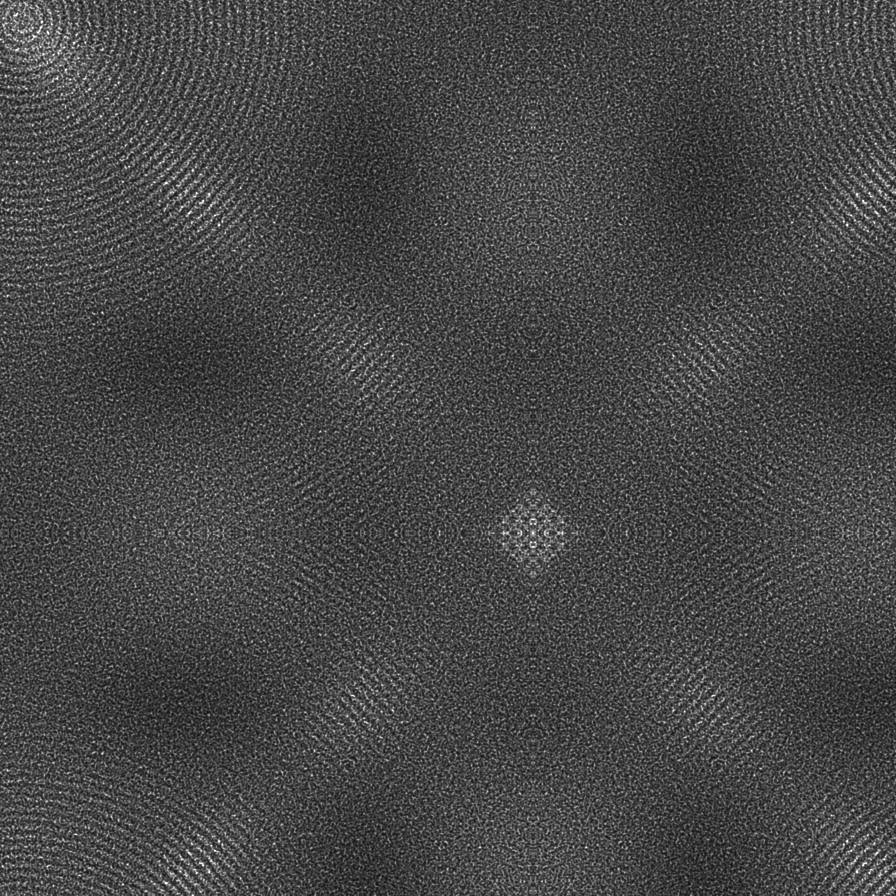
Write a WebGL 2 fragment shader that draws this pattern.

```glsl
#version 300 es
precision highp float;
// Grainy grey interference field, mirrored about an off-centre cross.
// Fine gradient noise is modulated by soft light and dark lobes, while
// concentric ripples from a far corner cross into a lattice at the middle.

uniform vec2 u_resolution;
out vec4 fragColor;

float hash(vec2 p) {
    vec3 a = fract(vec3(p.xyx) * 0.1031);
    a += dot(a, a.yzx + 33.33);
    return fract((a.x + a.y) * a.z);
}

// Dot product of a random unit gradient with the offset from its corner
float cornerSlope(vec2 cell, vec2 offset) {
    float angle = 6.2832 * hash(cell);
    return dot(vec2(cos(angle), sin(angle)), offset);
}

float gradientNoise(vec2 p) {
    vec2 i = floor(p), f = p - i;
    vec2 w = f * f * f * (f * (f * 6.0 - 15.0) + 10.0);
    float low = mix(cornerSlope(i, f),
                    cornerSlope(i + vec2(1, 0), f - vec2(1, 0)), w.x);
    float high = mix(cornerSlope(i + vec2(0, 1), f - vec2(0, 1)),
                     cornerSlope(i + vec2(1, 1), f - vec2(1, 1)), w.x);
    return mix(low, high, w.y);
}

mat2 rotation(float a) {
    return mat2(cos(a), sin(a), -sin(a), cos(a));
}

// Gaussian spot with separate widths along each axis
float lobe(vec2 p, vec2 centre, vec2 width) {
    vec2 d = (p - centre) / width;
    return exp(-dot(d, d));
}

void main() {
    vec2 uv = gl_FragCoord.xy / u_resolution;

    // Fold into one quadrant, then into one octant for the soft lobes
    vec2 quad = abs(uv - vec2(0.595, 0.405));
    vec2 oct = vec2(max(quad.x, quad.y), min(quad.x, quad.y));
    vec2 diag = vec2(oct.x + oct.y, oct.x - oct.y) * 0.7071;

    // Bright bars strung along the diagonals, and the central diamond
    float innerBar = lobe(diag, vec2(0.275, 0.0), vec2(0.075, 0.045));
    float outerBar = lobe(diag, vec2(0.53, 0.0), vec2(0.08, 0.035));
    float cornerBar = lobe(diag, vec2(0.79, 0.0), vec2(0.09, 0.04));
    float diamond = 1.0 - smoothstep(0.03, 0.068, quad.x + quad.y);

    // Broad tone
    float tone = 0.262;
    tone += 0.05 * innerBar + 0.075 * outerBar + 0.17 * cornerBar;
    tone += 0.10 * diamond;
    tone += 0.04 * lobe(oct, vec2(0.37, 0.0), vec2(0.10, 0.09));
    tone += 0.03 * lobe(oct, vec2(0.56, 0.35), vec2(0.12, 0.14));
    tone -= 0.065 * lobe(oct, vec2(0.40, 0.19), vec2(0.12, 0.07));
    tone -= 0.025 * lobe(oct, vec2(0.20, 0.0), vec2(0.07, 0.08));
    tone -= 0.02 * lobe(oct, vec2(0.58, 0.0), vec2(0.08, 0.15));

    // Ripples about the far corner, strongest in the bars and near their source
    float radius = distance(quad, vec2(0.57));
    float ripple = cos(6.2832 * radius / 0.0105);
    float nearSource = 1.0 - smoothstep(0.22, 0.44, radius);
    float chevron = lobe(quad, vec2(0.24, 0.06), vec2(0.09, 0.05));
    float strength = 0.04 + 0.26 * innerBar + 0.22 * outerBar
                   + 0.20 * nearSource + 0.16 * chevron;

    // Crossed waves make the lattice in the central diamond
    vec2 wave = cos(6.2832 * quad / 0.0155);
    float lattice = 0.4 * diamond * (wave.x * wave.y + 0.4 * wave.x);

    // Two turned layers of fine grain
    float grain = gradientNoise(rotation(0.5) * quad * 310.0 + 17.3)
                + gradientNoise(rotation(1.1) * quad * 390.0 + 71.9);

    float grey = tone * exp(1.1 * grain + strength * ripple + lattice);
    fragColor = vec4(vec3(clamp(grey, 0.0, 1.0)), 1.0);
}
```
